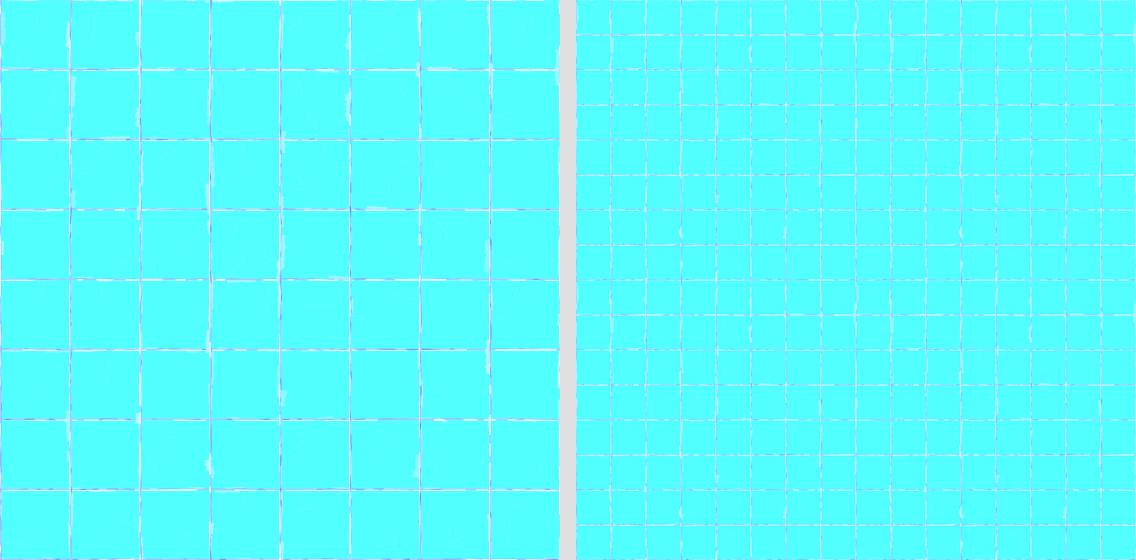
Left: one tile. Right: repeated 2 by 2.
Write a Shadertoy shader that draws this texture map.

```glsl
#define TILES 8.0
#define GROUT 0.0125
#define OFFSET 0.007
#define CHIPS 3.0
#define CHIP_REACH 0.075
#define SCRATCHES 5
#define GLAZE vec3(0.32, 1.0, 1.0)
#define RIM vec3(0.40, 0.97, 1.0)
#define CHIP vec3(0.70, 0.97, 1.0)
#define LIGHT_GROUT vec3(0.88, 0.95, 1.0)
#define MID_GROUT vec3(0.67, 0.78, 1.0)
#define DARK_GROUT vec3(0.44, 0.52, 1.0)

const float TAU = 6.2831853;

float hash(vec2 p) {
    vec3 q = fract(p.xyx * 0.1031);
    q += dot(q, q.yzx + 33.33);
    return fract((q.x + q.y) * q.z);
}

// Value noise along a joint; wraps after TILES units
float lineNoise(float t, float freq, float seed) {
    float x = t * freq, i = floor(x), n = TILES * freq;
    float a = hash(vec2(mod(i, n), seed));
    float b = hash(vec2(mod(i + 1.0, n), seed));
    return mix(a, b, smoothstep(0.0, 1.0, x - i));
}

// Ragged tapered chips, one random candidate per segment along the joint
float chipMask(float d, float t, float seed, float wear, float px) {
    float mask = 0.0, segment = floor(t * CHIPS);
    float ragged = mix(0.65, 1.15, lineNoise(t, 28.0, seed + 5.0));
    for (float j = -1.0; j <= 1.0; j++) {
        float k = segment + j;
        vec2 key = vec2(mod(k, TILES * CHIPS), seed);
        float along = (t * CHIPS - k - hash(key + 11.0)) / mix(0.2, 0.9, hash(key + 37.0));
        float size = hash(key + 23.0);
        float side = hash(key + 41.0) < 0.65 ? -1.0 : 1.0;
        float taper = 1.0 + 0.5 * (hash(key + 53.0) - 0.5) * along;
        float ends = 1.0 - smoothstep(0.8, 1.0, abs(along));
        float reach = GROUT + (0.008 + CHIP_REACH * pow(size, 4.0)) * wear * taper * ragged;
        reach *= ends;
        float across = smoothstep(-px, px, reach - side * d)
                     * smoothstep(-px, px, side * d + GROUT * 0.5);
        mask = max(mask, across * ends * mix(0.5, 1.0, hash(key + 67.0)));
    }
    return mask;
}

// p.x runs across the joints, p.y along them
vec3 drawJoint(vec3 color, vec2 p, float seed, float wear, float px) {
    float line = floor(p.x + 0.5), t = p.y;
    float id = seed + 7.0 * mod(line, TILES);
    float d = p.x - line;
    d += wear * (0.0025 * sin(TAU * t + id) + 0.0015 * sin(TAU * t * 3.0 + id * 2.3));

    // Thin rim and worn edges
    float rim = GROUT + 0.018 * lineNoise(t, 9.0, id + 1.0);
    color = mix(color, RIM, 0.8 - 0.8 * smoothstep(rim - px, rim + px, abs(d)));
    color = mix(color, CHIP, chipMask(d, t, id + 2.0, wear, px));

    // Pale dashes below a thin dark seam; the balance drifts slowly
    float drift = lineNoise(t, 1.0, id + 3.0) - 0.5;
    float dash = smoothstep(0.3, 0.5, lineNoise(t, 7.0, id + 6.0) + 0.3 * drift);
    float stain = smoothstep(0.4, 0.8, lineNoise(t, 11.0, id + 4.0) - 0.4 * drift);
    vec3 light = mix(MID_GROUT, LIGHT_GROUT, dash);
    vec3 dark = mix(MID_GROUT, DARK_GROUT, stain);
    float seam = smoothstep(-0.009, 0.009, d - 0.003 + 0.018 * drift);
    float low = GROUT * mix(0.85, 1.5, dash);
    float edge = px * 0.6;
    float core = smoothstep(-low - edge, -low + edge, d)
               * (1.0 - smoothstep(GROUT - edge, GROUT + edge, d));
    return mix(color, mix(light, dark, seam), core);
}

// Sparse hairline scratches, different on each tile
float scratchMask(vec2 p, float px) {
    vec2 tile = mod(floor(p), TILES), q = fract(p) - 0.5;
    float mask = 0.0;
    for (int i = 0; i < SCRATCHES; i++) {
        vec2 key = tile + 17.0 * float(i + 1);
        float present = step(hash(key), 0.3);
        vec2 center = 0.8 * (vec2(hash(key + 3.1), hash(key + 5.7)) - 0.5);
        float angle = TAU * hash(key + 8.3);
        vec2 axis = vec2(cos(angle), sin(angle));
        vec2 r = vec2(dot(q - center, axis), dot(q - center, vec2(-axis.y, axis.x)));
        r.y += 0.02 * sin(r.x * 11.0 + angle) + 0.006 * sin(r.x * 37.0);
        float len = mix(0.08, 0.4, hash(key + 13.9));
        float hair = 1.0 - smoothstep(0.003 - px, 0.003 + px, abs(r.y));
        float ends = 1.0 - smoothstep(len * 0.5, len, abs(r.x));
        float gaps = 0.6 + 0.4 * sin(r.x * 61.0 + angle * 5.0);
        mask = max(mask, present * hair * ends * gaps);
    }
    return mask;
}

void mainImage(out vec4 fragColor, in vec2 fragCoord) {
    vec2 p = fragCoord / iResolution.xy * TILES - OFFSET;
    float px = TILES / min(iResolution.x, iResolution.y) * 0.7;

    vec3 color = mix(GLAZE, CHIP, 0.5 * scratchMask(p, px));
    color = drawJoint(color, p.yx, 101.0, 0.4, px);
    color = drawJoint(color, p, 211.0, 1.0, px);
    fragColor = vec4(color, 1.0);
}
```
